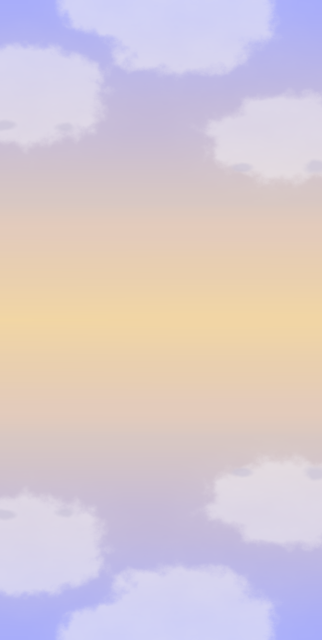
Reproduce this background procedurally as a WebGL 1 fragment shader.

```glsl
precision highp float;
// Pastel sunset sky mirrored about a golden horizon, with soft wispy clouds.

uniform vec2 u_resolution;

// Sine-free hash
float hash(vec2 p) {
  vec3 q = fract(vec3(p.xyx) * 0.1031);
  q += dot(q, q.yzx + 33.33);
  return fract((q.x + q.y) * q.z);
}

float noise(vec2 p) {
  vec2 cell = floor(p);
  vec2 f = fract(p);
  f = f * f * (3.0 - 2.0 * f);
  return mix(
    mix(hash(cell), hash(cell + vec2(1.0, 0.0)), f.x),
    mix(hash(cell + vec2(0.0, 1.0)), hash(cell + 1.0), f.x), f.y);
}

float fbm(vec2 p) {
  float sum = 0.0;
  float amplitude = 0.5;
  for (int i = 0; i < 5; i++) {
    sum += amplitude * noise(p);
    p = mat2(0.8, -0.6, 0.6, 0.8) * p * 2.05 + 7.3;
    amplitude *= 0.5;
  }
  return sum;
}

// Sky colour by height above (or depth below) the horizon
vec3 skyColor(float h) {
  vec3 sky = mix(vec3(0.95, 0.84, 0.64), vec3(0.91, 0.81, 0.69), smoothstep(-0.02, 0.09, h));
  sky = mix(sky, vec3(0.89, 0.795, 0.735), smoothstep(0.07, 0.145, h));
  sky = mix(sky, vec3(0.85, 0.785, 0.76), smoothstep(0.14, 0.19, h));
  sky = mix(sky, vec3(0.77, 0.73, 0.85), smoothstep(0.16, 0.33, h));
  sky = mix(sky, vec3(0.72, 0.71, 0.92), smoothstep(0.31, 0.42, h));
  return mix(sky, vec3(0.66, 0.68, 0.98), smoothstep(0.39, 0.5, h));
}

// Ellipse field: 1 at the centre, 0 on the rim, negative outside
float puff(vec2 p, vec2 center, vec2 radius) {
  return 1.0 - length((p - center) / radius);
}

void main() {
  vec2 uv = gl_FragCoord.xy / u_resolution;
  vec2 p = vec2(uv.x * 0.504, abs(uv.y - 0.5));

  // Sky with faint horizontal streaks
  float streak = noise(vec2(p.x * 3.0, p.y * 110.0)) - 0.5;
  vec3 color = skyColor(p.y + streak * 0.006);

  // Cloud bodies
  float left = puff(p, vec2(0.037, 0.354), vec2(0.137, 0.083));
  float right = puff(p, vec2(0.455, 0.288), vec2(0.145, 0.072));
  float top = max(puff(p, vec2(0.293, 0.474), vec2(0.145, 0.098)),
                  puff(p, vec2(0.19, 0.490), vec2(0.095, 0.052)));
  float body = max(max(left, right), top);

  // Ragged edges, outer haze and mottled interior
  float ragged = fbm(p * vec2(22.0, 30.0)) - 0.48;
  float fine = fbm(p * 75.0 + 19.0) - 0.48;
  float edge = body + ragged * 0.5 + fine * 0.22;
  float cover = smoothstep(-0.06, 0.24, edge);
  float haze = smoothstep(-0.5, 0.15, edge);
  float density = 0.46 * cover + 0.06 * haze + 0.10 * ragged * cover;
  color = mix(color, vec3(0.95, 0.94, 0.955), density);

  // Small grey shadows on the rims facing the horizon
  float shade = max(
    max(puff(p, vec2(0.005, 0.304), vec2(0.028, 0.010)),
        puff(p, vec2(0.101, 0.301), vec2(0.020, 0.010))),
    max(puff(p, vec2(0.378, 0.238), vec2(0.022, 0.009)),
        puff(p, vec2(0.494, 0.240), vec2(0.025, 0.015))));
  shade = smoothstep(0.0, 0.7, shade + ragged * 0.6 + fine * 0.5);
  color = mix(color, vec3(0.73, 0.71, 0.81), shade * 0.4);

  gl_FragColor = vec4(color, 1.0);
}
```
